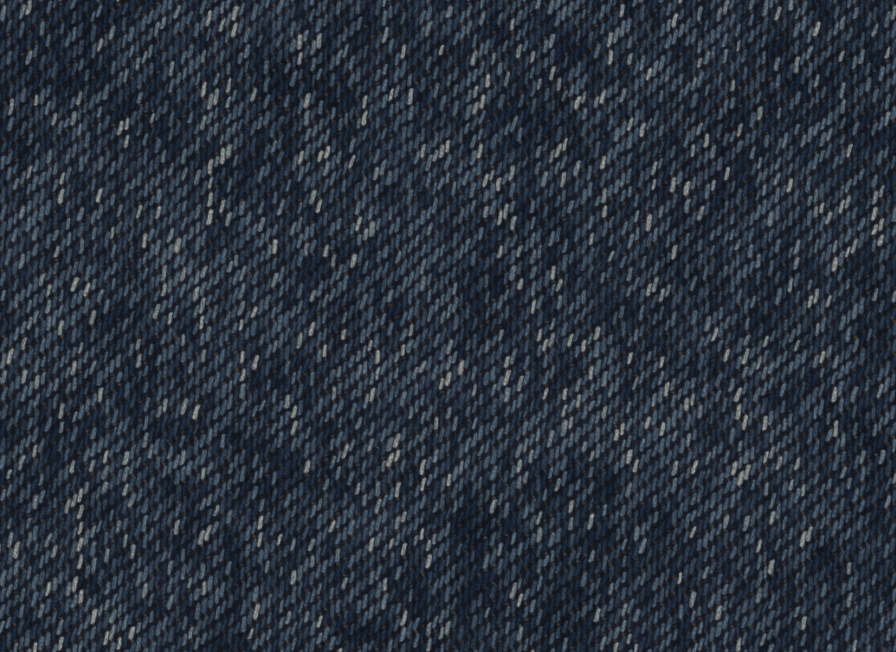
This texture is drawn by a WebGL 2 fragment shader. Its source:

```glsl
#version 300 es
precision highp float;

uniform vec2 u_resolution;
out vec4 fragColor;

const float YARN_PITCH = 0.0099;     // width of one warp yarn, in canvas heights
const float STITCH_PERIOD = 0.0255;  // distance between stitches along a yarn
const float TWILL_STEP = 0.3333;     // rise per yarn, in stitch periods
const float STITCH_LEAN = 0.6;

const vec3 SHADOW = vec3(0.085, 0.098, 0.132);
const vec3 NAVY = vec3(0.095, 0.135, 0.195);
const vec3 STEEL = vec3(0.285, 0.345, 0.400);
const vec3 PALE = vec3(0.500, 0.515, 0.505);
const vec3 WEFT = vec3(0.270, 0.252, 0.232);

float hash(vec2 cell) {
    vec3 q = fract(cell.xyx * vec3(0.1031, 0.1030, 0.0973));
    q += dot(q, q.yzx + 33.33);
    return fract((q.x + q.y) * q.z);
}

vec2 gradientAt(vec2 cell) {
    float angle = 6.2832 * hash(cell + 57.0);
    return vec2(cos(angle), sin(angle));
}

float gradientNoise(vec2 p) {
    vec2 i = floor(p);
    vec2 f = p - i;
    vec2 w = f * f * f * (f * (f * 6.0 - 15.0) + 10.0);
    vec2 e = vec2(1.0, 0.0);
    float low = mix(dot(gradientAt(i), f), dot(gradientAt(i + e.xy), f - e.xy), w.x);
    float high = mix(dot(gradientAt(i + e.yx), f - e.yx), dot(gradientAt(i + e.xx), f - e.xx), w.x);
    return mix(low, high, w.y);
}

float softFill(float dist, float blur) {
    return 1.0 - smoothstep(-blur, blur, dist);
}

vec3 dyeColor(float wear) {
    vec3 dyed = mix(NAVY, STEEL, smoothstep(0.0, 0.85, wear));
    return mix(dyed, PALE, smoothstep(0.75, 1.25, wear));
}

// Uneven fading: broad clouds, smaller patches and streaks along the yarns
float fading(vec2 p) {
    return 0.22 * gradientNoise(p * 4.0)
         + 0.28 * gradientNoise(p * 13.0 + 9.0)
         + 0.30 * gradientNoise(p * vec2(70.0, 22.0) + 31.0);
}

vec3 weave(vec2 p, float fade, float pixel) {
    float aspect = STITCH_PERIOD / YARN_PITCH;
    float blur = 0.14 + 0.5 * pixel / YARN_PITCH;
    float across = p.x / YARN_PITCH;
    float base = floor(across);
    vec3 color = SHADOW * (1.0 + 0.8 * fade);

    // Weft flecks showing between the ends of two stitches
    for (int k = -1; k <= 1; k++) {
        float yarn = base + float(k);
        float along = p.y / STITCH_PERIOD - yarn * TWILL_STEP + 0.12 * hash(vec2(yarn, 3.0));
        float gap = floor(along + 0.5);
        vec2 local = vec2(across - yarn - 0.5, (along - gap) * aspect);
        float strength = hash(vec2(yarn, gap) + 140.0);
        float fleck = softFill(length(local) - 0.27, blur);
        color = mix(color, WEFT, fleck * strength * 0.85);
    }

    // Leaning warp stitches, each with its own wear
    for (int k = -1; k <= 1; k++) {
        float yarn = base + float(k);
        float along = p.y / STITCH_PERIOD - yarn * TWILL_STEP + 0.12 * hash(vec2(yarn, 3.0));
        float row = floor(along);
        float local = along - row - 0.5;
        float chance = hash(vec2(yarn, row));
        float size = hash(vec2(yarn, row) + 71.0);
        float side = across - yarn - 0.5 - STITCH_LEAN * local;
        float tip = max(abs(local) - mix(0.21, 0.30, size), 0.0) * aspect;
        float radius = mix(0.34, 0.43, size);
        float cover = softFill(length(vec2(side, tip)) - radius, blur);
        float wear = 0.14 + 0.68 * chance + 0.45 * pow(chance, 12.0) + fade;
        float roundness = 1.06 - 0.35 * min(side * side / (radius * radius), 1.0);
        color = mix(color, dyeColor(wear) * roundness, cover);
    }
    return color;
}

void main() {
    vec2 p = gl_FragCoord.xy / u_resolution.y;

    // Slight waviness of the cloth
    vec2 bend = vec2(gradientNoise(p * 9.0), gradientNoise(p * 11.0 + 40.0));
    vec2 wobble = vec2(gradientNoise(p * 48.0 + 5.0), gradientNoise(p * 48.0 + 80.0));
    vec2 cloth = p + 0.005 * bend + 0.003 * wobble;

    vec3 color = weave(cloth, fading(p), 1.0 / u_resolution.y);

    // Fine fibres and fuzz
    float fibre = gradientNoise(p * vec2(330.0, 190.0)) + 0.6 * gradientNoise(p * 290.0 + 17.0);
    color *= 1.0 + 0.32 * fibre;
    color += 0.012 * gradientNoise(p * 150.0 + 63.0) * vec3(1.0, 0.3, -0.6);

    fragColor = vec4(clamp(color, 0.0, 1.0), 1.0);
}
```
